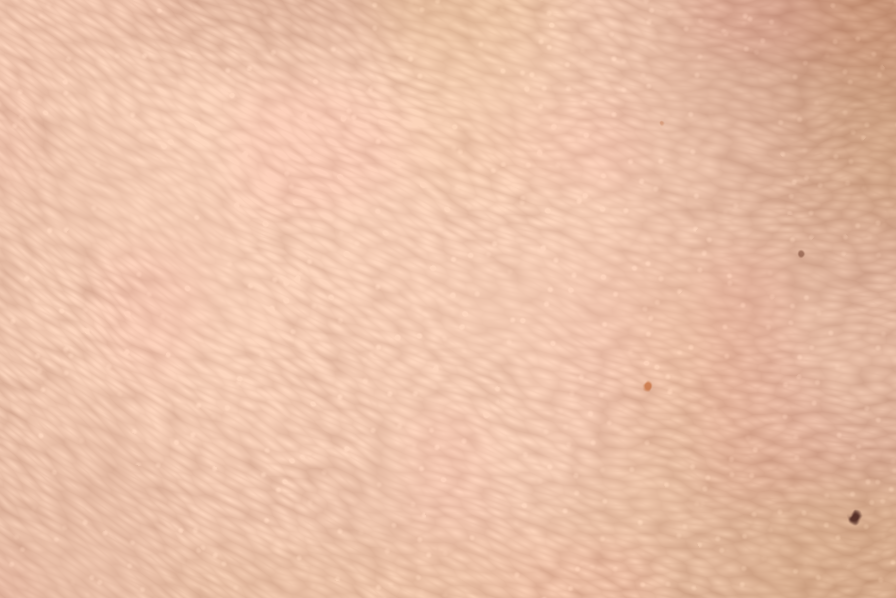
A WebGL 2 fragment shader for this texture:

```glsl
#version 300 es
precision highp float;
// Close view of fair skin: stretched cellular noise follows a bending grain to
// form fine creases, over soft shading, mottling, pale flecks and a few moles.
// Lengths are in canvas heights, with the origin at the lower left.

uniform vec2 u_resolution;
out vec4 outColor;

const vec3 SHADOW = vec3(0.775, 0.585, 0.495);
const vec3 LIGHT = vec3(0.962, 0.803, 0.710);
const vec3 FLUSH = vec3(0.000, -0.035, -0.020);
const vec3 GOLDEN = vec3(-0.006, 0.000, -0.030);
const vec3 MOLE_DARK = vec3(0.32, 0.17, 0.14);
const vec3 MOLE_TAN = vec3(0.78, 0.43, 0.23);

const float GRAIN_SLOPE = 0.68;   // fall of the grain at the left edge
const float GRAIN_BEND = 0.22;    // how fast it levels out to the right
const vec2 CREASE_FREQ = vec2(27.0, 72.0);
const vec2 FIBRE_FREQ = vec2(48.0, 125.0);
const float CREASE_DEPTH = 0.46;
const float FIBRE_DEPTH = 0.20;
const float MOTTLE_DEPTH = 0.22;
const float FLECK_FREQ = 36.0;
const float FLECK_GAIN = 0.26;
const int MOLES = 4;
const float MOLE_RADIUS = 0.0115;

vec2 hash2(vec2 p) {
    vec3 q = fract(vec3(p.xyx) * vec3(0.1031, 0.1030, 0.0973));
    q += dot(q, q.yzx + 33.33);
    return fract((q.xx + q.yz) * q.zy);
}

float valueNoise(vec2 p) {
    vec2 i = floor(p), f = fract(p);
    f = f * f * (3.0 - 2.0 * f);
    float low = mix(hash2(i).x, hash2(i + vec2(1, 0)).x, f.x);
    float high = mix(hash2(i + vec2(0, 1)).x, hash2(i + vec2(1, 1)).x, f.x);
    return mix(low, high, f.y);
}

// x: distance to the nearest scattered point, y: random value of that point
vec2 cellular(vec2 p) {
    vec2 home = floor(p);
    vec2 nearest = vec2(9.0, 0.0);
    for (int y = -1; y <= 1; y++) {
        for (int x = -1; x <= 1; x++) {
            vec2 cell = home + vec2(x, y);
            float d = length(cell + hash2(cell + 50.0) - p);
            if (d < nearest.x) nearest = vec2(d, hash2(cell + 217.0).y);
        }
    }
    return nearest;
}

// Broad light: bright centre, darker right side, corner and upper edge
float shading(vec2 p) {
    float tone = 0.97;
    tone -= 0.46 * smoothstep(0.80, 1.60, p.x);
    tone -= 0.48 * smoothstep(0.65, 0.0, distance(p, vec2(1.52, 1.02)));
    tone -= 0.12 * smoothstep(0.45, 0.0, p.x);
    tone -= 0.20 * smoothstep(0.45, -0.05, p.y);
    float across = (p.x - 0.52) / 0.32;
    tone -= 0.42 * exp(-across * across) * smoothstep(0.80, 1.02, p.y);
    return tone;
}

void main() {
    vec2 p = gl_FragCoord.xy / u_resolution.y;
    float pixel = 1.0 / u_resolution.y;

    // Grain coordinates: x runs along the creases, y across them
    vec2 wobble = vec2(valueNoise(p * 9.0), valueNoise(p * 9.0 + 40.0)) - 0.5;
    vec2 grain = p + 0.018 * wobble;
    grain.y += GRAIN_SLOPE * p.x - GRAIN_BEND * p.x * p.x;

    // Creases and finer fibres
    float relief = CREASE_DEPTH * (0.45 - cellular(grain * CREASE_FREQ).x);
    relief += FIBRE_DEPTH * (valueNoise(grain * FIBRE_FREQ) - 0.5);
    float patchy = 0.65 + 0.7 * valueNoise(p * 6.0 + 11.0);

    // Mottling in three sizes
    float mottle = 0.5 * valueNoise(p * 5.0 + 3.0)
                 + 0.3 * valueNoise(grain * vec2(12.0, 19.0))
                 + 0.2 * valueNoise(p * 45.0) - 0.5;

    // Pale flecks, denser on the right
    vec2 fleck = cellular(p * FLECK_FREQ);
    float chosen = smoothstep(0.80, 1.0, fleck.y + 0.12 * p.x);
    float flecks = chosen * smoothstep(0.24, 0.04, fleck.x);

    float tone = shading(p) + relief * patchy + MOTTLE_DEPTH * mottle
               + FLECK_GAIN * flecks;
    vec3 color = mix(SHADOW, LIGHT, clamp(tone, -0.15, 1.16));

    // Pink and golden tints
    float flush = smoothstep(0.45, 0.85, valueNoise(p * 4.0 + 21.0));
    flush += 0.8 * smoothstep(0.28, 0.0, distance(p, vec2(1.08, 0.42)));
    color += FLUSH * 0.6 * flush;
    color += GOLDEN * smoothstep(0.35, 0.8, valueNoise(p * 2.6 + 7.0));

    // Moles, shrinking and fading as they climb
    for (int i = 0; i < MOLES; i++) {
        float n = float(i);
        float swing = abs(sin(n * 1.7));
        vec2 centre = vec2(1.43 - 0.35 * swing, 0.135 + 0.22 * n);
        float radius = MOLE_RADIUS / (1.0 + 0.45 * n);
        float d = distance(p, centre) + 0.006 * (valueNoise(p * 130.0) - 0.5);
        float cover = smoothstep(radius + pixel, radius * 0.35, d);
        vec3 pigment = mix(MOLE_DARK, MOLE_TAN, swing);
        color = mix(color, pigment, cover * (0.95 - 0.2 * n));
    }

    outColor = vec4(clamp(color, 0.0, 1.0), 1.0);
}
```
